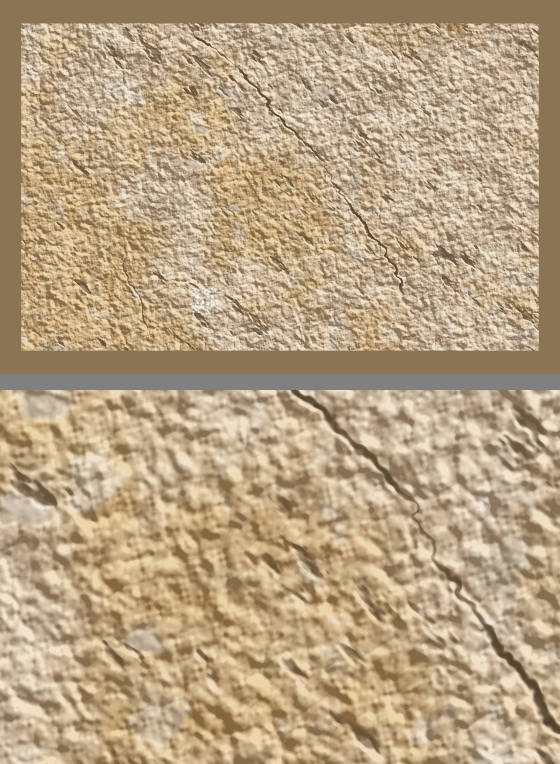
Top: the whole. Bottom: its middle third, enlarged.
Write a Shadertoy shader that draws this texture.

```glsl
const vec3 BORDER = vec3(0.545, 0.455, 0.330);
const vec3 CRACK_DARK = vec3(0.30, 0.23, 0.15);
const vec2 MARGIN = vec2(0.0566, 0.0625);
const vec2 TO_LIGHT = vec2(0.55, 0.835);
const vec2 NODULE = vec2(0.55, 0.195);
const vec2 NODULE_SIZE = vec2(0.042, 0.039);

// Integer hash: two values in 0..1 per cell
vec2 hash2(vec2 cell) {
    uvec2 q = uvec2(ivec2(cell)) * uvec2(1597334673u, 3812015801u);
    uint n = (q.x ^ q.y) * 1597334673u;
    n = (n ^ (n >> 15)) * 2246822519u;
    n ^= n >> 13;
    return vec2(n & 65535u, n >> 16) / 65535.0;
}

float noise(vec2 p) {
    vec2 c = floor(p), f = fract(p);
    f = f * f * f * (f * (f * 6.0 - 15.0) + 10.0);
    float low = mix(hash2(c).x, hash2(c + vec2(1, 0)).x, f.x);
    float high = mix(hash2(c + vec2(0, 1)).x, hash2(c + vec2(1, 1)).x, f.x);
    return mix(low, high, f.y);
}

vec2 turn(vec2 p, float angle) {
    float c = cos(angle), s = sin(angle);
    return vec2(c * p.x - s * p.y, s * p.x + c * p.y);
}

float fbm(vec2 p) {
    float sum = 0.0, weight = 0.5;
    for (int i = 0; i < 4; i++) {
        sum += weight * noise(p);
        p = turn(p, 0.9) * 2.1 + 7.3;
        weight *= 0.5;
    }
    return sum / 0.9375;
}

// Rounded cellular bumps with creases between them
float pebbles(vec2 p) {
    vec2 c = floor(p);
    float nearest = 4.0;
    for (int y = -1; y <= 1; y++)
    for (int x = -1; x <= 1; x++) {
        vec2 cell = c + vec2(x, y);
        vec2 d = cell + hash2(cell) - p;
        nearest = min(nearest, dot(d, d));
    }
    return 1.0 - nearest;
}

// Strength of a ragged crack running down and right from start
float crack(vec2 p, vec2 start, float slope, float bend, float len, float width) {
    float t = start.y - p.y;
    float wobble = 0.030 * (noise(vec2(t * 16.0, start.x * 90.0)) - 0.5)
                 + 0.016 * (noise(vec2(t * 60.0, start.x * 50.0)) - 0.5)
                 + 0.007 * (noise(p * 130.0) - 0.5);
    float x = start.x + slope * t + bend * t * t + wobble;
    float d = abs(p.x - x) / length(vec2(1.0, slope + 2.0 * bend * t));
    float open = smoothstep(0.15, 0.65, noise(p * 24.0));
    float ends = smoothstep(0.0, 0.05, t) * smoothstep(len, len - 0.04, t);
    float w = width * (0.3 + open);
    return ends * (0.45 + 0.55 * open) * (1.0 - smoothstep(w * 0.3, w + 0.0016, d));
}

float cracks(vec2 p) {
    float deep = crack(p, vec2(0.47, 0.95), 1.25, -0.58, 0.75, 0.0027);
    float fine = crack(p, vec2(0.30, 0.33), 0.70, -0.95, 0.26, 0.0014);
    float faint = crack(p, vec2(1.05, 0.78), 1.10, -0.60, 0.28, 0.0010);
    return max(deep, max(0.75 * fine, 0.4 * faint));
}

// Short shadowed gashes lying along the main crack
float gashes(vec2 p) {
    vec2 q = turn(p, 0.75) * vec2(14.0, 40.0);
    return smoothstep(0.73, 0.83, fbm(q + 11.0));
}

float blob(vec2 p, vec2 centre, vec2 size) {
    float ragged = 0.8 * (noise(p * 65.0) - 0.5);
    return 1.0 - smoothstep(0.7, 1.15, length((p - centre) / size) + ragged);
}

// Pale chips scattered around the middle
float chips(vec2 p) {
    float mask = 0.0;
    for (int i = 0; i < 5; i++) {
        vec2 r = hash2(vec2(i, 31));
        vec2 centre = vec2(0.48, 0.40) + vec2(0.38, 0.38) * r;
        mask = max(mask, blob(p, centre, vec2(0.024, 0.015) * (0.7 + 0.5 * r.y)));
    }
    return mask;
}

float relief(vec2 p) {
    vec2 q = p + 0.008 * vec2(noise(p * 34.0), noise(p * 34.0 + 50.0));
    float h = 0.65 * pebbles(q * 54.0)
            + 0.9 * noise(turn(q, 0.6) * 72.0)
            + 0.5 * noise(turn(q, 1.3) * 128.0)
            + 0.25 * noise(turn(p, 2.1) * 235.0)
            + 0.9 * noise(turn(q, 0.3) * 20.0);
    h = mix(h, 0.9 + 0.4 * h, chips(p));
    return h + 0.4 * blob(p, NODULE, NODULE_SIZE) - 0.3 * cracks(p) - 0.4 * gashes(p);
}

vec3 ramp(float v, vec3 dark, vec3 middle, vec3 light) {
    v = clamp(v, 0.0, 1.0) * 2.0;
    return mix(mix(dark, middle, min(v, 1.0)), light, max(v - 1.0, 0.0));
}

vec3 stone(vec2 p) {
    // Slope towards the light, with hollows slightly darker
    float h = relief(p);
    float v = 0.50 + 1.45 * (h - relief(p + 0.004 * TO_LIGHT)) + 0.3 * (h - 1.75);

    // Ochre stains, strongest towards the lower left
    float bias = 0.18 - 0.17 * p.x - 0.20 * p.y;
    float stain = smoothstep(0.36, 0.72, fbm(p * 4.2 + 3.0) + bias);
    stain *= 0.55 + 0.5 * noise(p * 38.0);
    vec3 pale = ramp(v, vec3(0.53, 0.445, 0.345), vec3(0.765, 0.69, 0.59), vec3(0.95, 0.89, 0.80));
    vec3 ochre = ramp(v, vec3(0.52, 0.40, 0.24), vec3(0.765, 0.64, 0.45), vec3(0.92, 0.82, 0.64));
    vec3 col = mix(pale, ochre, clamp(stain, 0.0, 1.0));

    // Chalky patches, chips and the speckled nodule
    vec3 chalk = ramp(v, vec3(0.56, 0.50, 0.43), vec3(0.81, 0.76, 0.69), vec3(0.95, 0.92, 0.87));
    float patches = 0.65 * smoothstep(0.60, 0.78, fbm(p * 19.0 + 20.0));
    col = mix(col, chalk, max(patches, 0.8 * chips(p)));
    float speckle = 0.72 + 0.45 * noise(p * 210.0);
    col = mix(col, chalk * speckle, 0.9 * blob(p, NODULE, NODULE_SIZE));

    return mix(col, CRACK_DARK, max(0.85 * cracks(p), 0.5 * gashes(p)));
}

void mainImage(out vec4 fragColor, in vec2 fragCoord) {
    vec2 p = fragCoord / iResolution.y;
    vec2 size = vec2(iResolution.x / iResolution.y, 1.0);
    vec2 inset = 0.5 * size - MARGIN - abs(p - 0.5 * size);
    float inside = clamp(min(inset.x, inset.y) * iResolution.y + 0.5, 0.0, 1.0);
    fragColor = vec4(mix(BORDER, stone(p), inside), 1.0);
}
```
